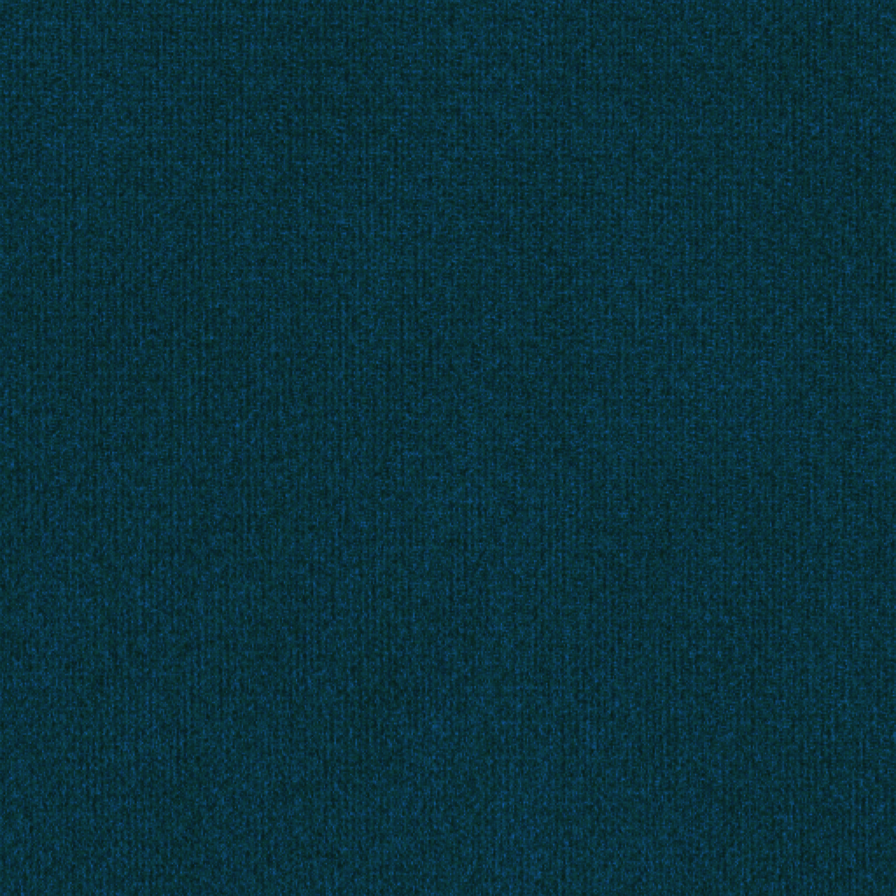
Reproduce this texture procedurally as a Shadertoy shader.

```glsl
// Dark teal woven cloth: fine vertical ribs crossed by small stitches,
// roughened by wrapped grain and streak noise, with scattered blue fibres.
// Every layer repeats a whole number of times, so the cloth tiles.

const float TAU = 6.2831853;

float hash(vec2 p) {
    return fract(sin(dot(p, vec2(127.1, 311.7))) * 43758.5453);
}

// Smooth value noise on a grid of whole cells that wraps at the canvas edge
float wrapNoise(vec2 uv, vec2 cells, float seed) {
    vec2 p = uv * cells - 0.5;
    vec2 i = floor(p);
    vec2 f = fract(p);
    f = f * f * (3.0 - 2.0 * f);
    vec2 a = mod(i, cells);
    vec2 b = mod(i + 1.0, cells);
    float low = mix(hash(a + seed), hash(vec2(b.x, a.y) + seed), f.x);
    float high = mix(hash(vec2(a.x, b.y) + seed), hash(b + seed), f.x);
    return mix(low, high, f.y);
}

// Noise centred on zero
float grain(vec2 uv, vec2 cells, float seed) {
    return wrapNoise(uv, cells, seed) - 0.5;
}

void mainImage(out vec4 fragColor, in vec2 fragCoord) {
    vec2 uv = fragCoord / iResolution.xy;

    // Broad, faint wear
    float wear = grain(uv, vec2(6.0), 3.7) + 0.7 * grain(uv, vec2(17.0, 13.0), 9.2);

    // Ribs fade in and out; stitches alternate from rib to rib
    float ribFade = wrapNoise(uv, vec2(128.0, 32.0), 21.4);
    float rib = cos(TAU * 128.0 * uv.x) * (0.2 + ribFade);
    float stitch = cos(TAU * 128.0 * uv.y) * cos(TAU * 64.0 * uv.x);

    // Yarn brightness
    float light = 0.5 + 0.15 * rib + 0.05 * stitch + 0.06 * wear;
    light += 0.45 * grain(uv, vec2(512.0, 256.0), 33.1);
    light += 0.50 * grain(uv, vec2(512.0), 47.3);
    light += 0.30 * grain(uv, vec2(256.0), 64.7);
    light += 0.25 * grain(uv, vec2(256.0, 128.0), 58.6);

    // Blue fibres, longer than wide and mostly on the raised yarn
    float fibre = 0.45 + 0.50 * grain(uv, vec2(512.0, 256.0), 71.9);
    fibre += 0.35 * grain(uv, vec2(512.0), 83.5);
    fibre += 0.32 * (light - 0.5) + 0.02 * wear;
    float blueness = pow(clamp(fibre, 0.0, 1.0), 3.0);

    // Colours
    vec3 shadow = vec3(0.026, 0.116, 0.122);
    vec3 teal = vec3(0.042, 0.244, 0.260);
    vec3 blue = vec3(0.072, 0.335, 0.640);
    vec3 color = mix(shadow, teal, clamp(light, 0.0, 1.15));
    color = mix(color, blue, blueness);

    // Drift between green and blue yarn
    color.b += 0.08 * grain(uv, vec2(512.0, 256.0), 95.8);

    fragColor = vec4(color, 1.0);
}
```
